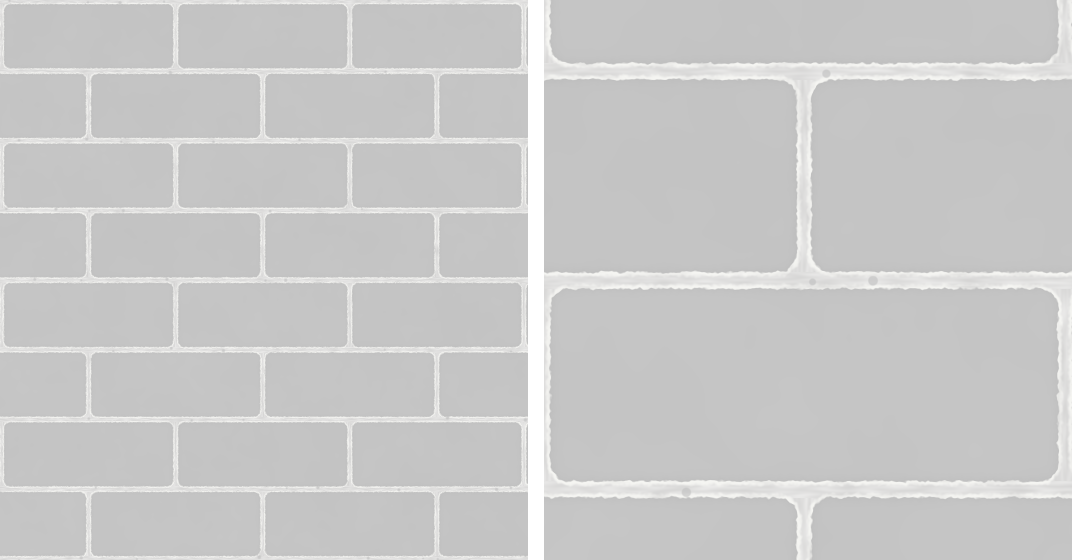
Left: the whole. Right: its middle third, enlarged.
Write a Shadertoy shader that draws this pattern.

```glsl
// Running-bond wall of smooth grey bricks with rounded corners and pale worn mortar.
// Each brick is a rounded-box distance; gradient noise roughens its edge, streaks the
// mortar and clouds the faces, while hashed cells scatter specks along the bed joints.

// Layout, in canvas heights
const vec2 PITCH = vec2(0.3109, 0.12444);
const vec2 ORIGIN = vec2(0.0028, 0.0020);
const vec2 HALF_BRICK = vec2(0.1511, 0.0573);
const float CORNER_RADIUS = 0.0115;

// Wear
const float EDGE_ROUGHNESS = 0.0013;
const float RIM_WIDTH = 0.0034;
const float SPECK_SPACING = 0.045;
const float SPECK_CHANCE = 0.28;

// Colours
const vec3 BRICK = vec3(0.769);
const vec3 MORTAR = vec3(0.875, 0.873, 0.870);
const vec3 RIM = vec3(0.960, 0.960, 0.948);
const vec3 SPECK = vec3(0.755);

float hash(vec2 p) {
    vec3 q = fract(vec3(p.xyx) * 0.1031);
    q += dot(q, q.yzx + 33.33);
    return fract((q.x + q.y) * q.z);
}

vec2 gradient(vec2 cell) {
    float angle = 6.2832 * hash(cell);
    return vec2(cos(angle), sin(angle));
}

// Gradient noise, roughly -0.7 to 0.7
float noise(vec2 p) {
    vec2 i = floor(p), f = fract(p);
    vec2 u = f * f * f * (f * (f * 6.0 - 15.0) + 10.0);
    vec2 e = vec2(1.0, 0.0);
    float a = dot(gradient(i), f);
    float b = dot(gradient(i + e), f - e);
    float c = dot(gradient(i + e.yx), f - e.yx);
    float d = dot(gradient(i + 1.0), f - 1.0);
    return mix(mix(a, b, u.x), mix(c, d, u.x), u.y);
}

float roundedBox(vec2 p, vec2 halfSize, float radius) {
    vec2 q = abs(p) - halfSize + radius;
    return length(max(q, 0.0)) + min(max(q.x, q.y), 0.0) - radius;
}

// Coverage of small round specks along the nearest bed joint
float specks(vec2 p, float pixel) {
    float joint = round(p.y / PITCH.y);
    float cell = floor(p.x / SPECK_SPACING);
    vec2 id = vec2(cell + 51.0, joint + 17.0);
    float present = step(hash(id), SPECK_CHANCE);
    float x = (cell + mix(0.15, 0.85, hash(id + 7.3))) * SPECK_SPACING;
    float y = joint * PITCH.y + 0.006 * (hash(id + 13.7) - 0.5);
    float radius = mix(0.0014, 0.0030, hash(id + 29.1));
    float d = length(p - vec2(x, y)) - radius;
    return present * (1.0 - smoothstep(-pixel, pixel, d));
}

void mainImage(out vec4 fragColor, in vec2 fragCoord) {
    float pixel = 1.0 / iResolution.y;
    vec2 p = fragCoord * pixel - ORIGIN;

    // Alternate rows shift by half a brick
    float row = floor(p.y / PITCH.y);
    float shift = 0.5 * (1.0 - mod(row, 2.0));
    vec2 grid = vec2(p.x / PITCH.x + shift, p.y / PITCH.y);
    vec2 brickId = floor(grid);
    vec2 local = (fract(grid) - 0.5) * PITCH;

    // Positive in the mortar, negative on the brick
    float edge = roundedBox(local, HALF_BRICK, CORNER_RADIUS);
    float ragged = noise(p * 210.0) + 0.6 * noise(p * 430.0 + 9.0);
    float d = edge + EDGE_ROUGHNESS * ragged;

    // Brick face: faint clouds, a tone per brick and a soft dark border
    float tone = 0.006 * (hash(brickId + 40.0) - 0.5);
    tone += 0.007 * noise(p * 13.0 + 5.0) + 0.003 * noise(p * 45.0);
    tone -= 0.024 * exp(-max(-d, 0.0) / 0.0022);
    vec3 face = BRICK + tone;

    // Mortar: streaks run along each joint, with a bright worn rim by the bricks
    float inBed = step(HALF_BRICK.y, abs(local.y));
    vec2 streakScale = mix(vec2(420.0, 70.0), vec2(70.0, 420.0), inBed);
    float streak = noise(p * streakScale + 3.0);
    float patches = noise(p * 38.0 + 21.0);
    float rim = 1.0 - smoothstep(0.3 * RIM_WIDTH, RIM_WIDTH, d);
    rim *= clamp(0.85 + 0.6 * patches + 0.5 * streak, 0.0, 1.0);
    vec3 mortar = MORTAR + 0.06 * streak + 0.03 * patches;
    mortar = mix(mortar, RIM, rim);
    mortar = mix(mortar, SPECK, 0.65 * specks(p, pixel));

    vec3 color = mix(face, mortar, smoothstep(-pixel, pixel, d));
    fragColor = vec4(clamp(color, 0.0, 1.0), 1.0);
}
```
